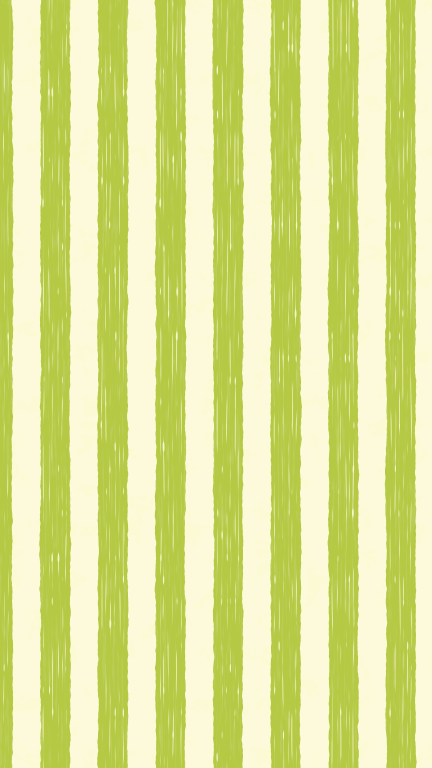
A WebGL 1 fragment shader for this pattern:

```glsl
precision highp float;
uniform vec2 u_resolution;

#define STRIPES 7.5
#define FIRST_CENTRE -0.04
#define HALF_WIDTH 0.257
#define EDGE_WANDER 0.026
#define EDGE_ROUGHNESS 0.022
#define LANES 6
#define SCRATCH_WIDTH 0.013
#define CREAM vec3(0.99, 0.98, 0.86)
#define CREAM_SHADE vec3(0.99, 0.98, 0.83)
#define GREEN vec3(0.71, 0.79, 0.27)
#define GREEN_LIGHT vec3(0.735, 0.805, 0.34)

float hash(vec2 p) {
  return fract(sin(dot(p, vec2(127.1, 311.7))) * 43758.5);
}

vec2 gradient(vec2 cell) {
  float angle = 6.2832 * hash(cell);
  return vec2(cos(angle), sin(angle));
}

float gradientNoise(vec2 p) {
  vec2 i = floor(p), f = p - i;
  vec2 u = f * f * f * (f * (f * 6.0 - 15.0) + 10.0);
  vec2 dx = vec2(1.0, 0.0), dy = vec2(0.0, 1.0);
  float low = mix(dot(gradient(i), f), dot(gradient(i + dx), f - dx), u.x);
  float high = mix(dot(gradient(i + dy), f - dy), dot(gradient(i + 1.0), f - 1.0), u.x);
  return mix(low, high, u.y);
}

// Independent noise along the stripe for each seed
float noiseAlong(float y, float seed) {
  return gradientNoise(vec2(seed * 7.0 + 0.3, y));
}

// Share of a pixel-wide window covered by a line of the given half width
float lineCoverage(float d, float halfWidth, float pixel) {
  float right = min(d + 0.5 * pixel, halfWidth);
  float left = max(d - 0.5 * pixel, -halfWidth);
  return max(right - left, 0.0) / pixel;
}

// Hand-painted edge offset: slow wander plus fine bristle bumps
float edgeOffset(float y, float seed) {
  return EDGE_WANDER * noiseAlong(y * 0.9, seed)
       + EDGE_ROUGHNESS * noiseAlong(y * 5.0, seed + 0.5)
       + 0.5 * EDGE_ROUGHNESS * noiseAlong(y * 13.0, seed + 0.7);
}

// Broken dry-brush scratches, one wandering line per lane
float scratches(float x, float y, float stripe, float pixel) {
  float bare = 0.0;
  for (int i = 0; i < LANES; i++) {
    float lane = float(i);
    float seed = stripe * 11.0 + lane + 3.0;
    float centre = ((lane + 0.5) / float(LANES) - 0.5) * 1.75 * HALF_WIDTH;
    centre += 0.035 * (hash(vec2(seed, 4.0)) - 0.5);
    centre += 0.025 * noiseAlong(y * 0.6, seed + 0.2);
    float wear = noiseAlong(y * 0.9, seed + 0.4) + 0.5 * noiseAlong(y * 3.1, seed + 0.6);
    float halfWidth = 0.5 * SCRATCH_WIDTH * smoothstep(-0.08, 0.4, wear);
    float chip = noiseAlong(y * 2.6, seed + 0.8);
    halfWidth += 0.8 * SCRATCH_WIDTH * smoothstep(0.3, 0.5, chip);
    bare = max(bare, lineCoverage(x - centre, halfWidth, pixel));
  }
  return bare;
}

void main() {
  // One unit is one stripe period
  vec2 p = gl_FragCoord.xy * STRIPES / u_resolution.x;
  float pixel = STRIPES / u_resolution.x;
  float across = p.x - FIRST_CENTRE;
  float stripe = floor(across + 0.5);
  float x = across - stripe;

  // Paper
  float mottle = gradientNoise(p * 2.3) + 0.6 * gradientNoise(p * 9.0);
  vec3 paper = mix(CREAM, CREAM_SHADE, smoothstep(0.1, 0.5, mottle));

  // Paint with faint vertical bristle grain
  float grain = gradientNoise(vec2(across * 27.0, p.y * 0.8));
  grain += 0.5 * gradientNoise(vec2(across * 16.0, p.y * 4.0));
  vec3 paint = mix(GREEN, GREEN_LIGHT, smoothstep(0.05, 0.5, grain));

  // Stripe shape and wear
  float left = -HALF_WIDTH + edgeOffset(p.y, stripe * 2.0 + 40.0);
  float right = HALF_WIDTH + edgeOffset(p.y, stripe * 2.0 + 41.0);
  float inside = min(x - left, right - x);
  float cover = clamp(inside / pixel + 0.5, 0.0, 1.0);
  cover *= 1.0 - 0.9 * scratches(x, p.y, stripe, pixel);

  gl_FragColor = vec4(mix(paper, paint, cover), 1.0);
}
```
